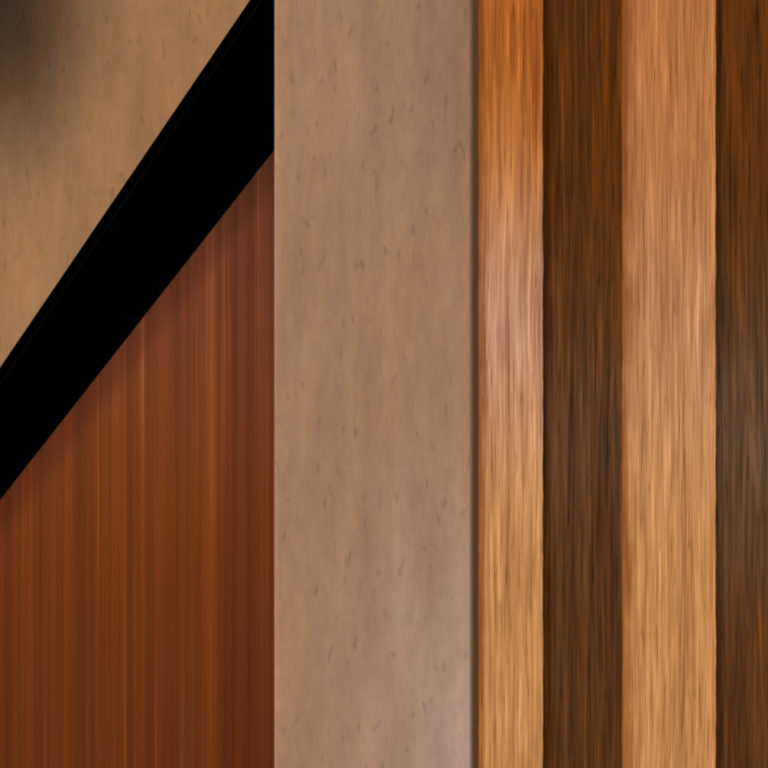
Give the GLSL for this texture, as a Shadertoy shader.

```glsl
// Interior wall study: pale stone, a black diagonal beam, a red wood panel,
// a stone column and four oak slats, layered from left to right with soft edges.
// Grain and stains are gradient noise stretched along the vertical axis.

vec2 hashGradient(vec2 cell) {
    vec3 p = fract(vec3(cell.xyx) * vec3(0.1031, 0.1030, 0.0973));
    p += dot(p, p.yzx + 33.33);
    return 2.0 * fract((p.xx + p.yz) * p.zy) - 1.0;
}

float gradientNoise(vec2 p) {
    vec2 i = floor(p), f = fract(p);
    vec2 u = f * f * f * (f * (f * 6.0 - 15.0) + 10.0);
    vec2 e = vec2(0.0, 1.0);
    return mix(
        mix(dot(hashGradient(i), f), dot(hashGradient(i + e.yx), f - e.yx), u.x),
        mix(dot(hashGradient(i + e), f - e), dot(hashGradient(i + 1.0), f - 1.0), u.x),
        u.y);
}

float fbm(vec2 p) {
    float sum = 0.0, amp = 0.6;
    for (int k = 0; k < 4; k++) {
        sum += amp * gradientNoise(p);
        p = p * 2.03 + 17.3;
        amp *= 0.55;
    }
    return sum;
}

// Antialiased step: 0 before the edge, 1 beyond it
float edge(float d) {
    float w = max(1.1 / iResolution.y, 0.0018);
    return smoothstep(-w, w, d);
}

float bump(float x, float center, float width) {
    float d = (x - center) / width;
    return exp(-d * d);
}

// Mottled stone with vertical stains and small faint pits
vec3 stone(vec2 p, vec3 base) {
    float stain = fbm(p * vec2(24.0, 4.0));
    float rough = fbm(p * vec2(80.0, 30.0) + 5.0);
    float pits = smoothstep(0.2, 0.6, gradientNoise(p * vec2(120.0, 42.0) + 2.0 * stain));
    vec3 col = base * (1.0 + 0.15 * stain + 0.09 * rough - 0.11 * pits);
    return col + vec3(0.02, -0.003, -0.015) * fbm(p * vec2(9.0, 4.0) + 40.0);
}

// Fine veneer: straight ribbons with thin pale lines
vec3 veneer(vec2 p) {
    float ribbon = fbm(vec2(p.x * 42.0, p.y * 0.5));
    float lines = fbm(vec2(p.x * 120.0, p.y * 0.8) + 9.0);
    vec3 base = mix(vec3(0.42, 0.20, 0.085), vec3(0.45, 0.245, 0.15), smoothstep(0.2, 0.75, p.y));
    base *= 1.0 + 0.36 * ribbon + 0.22 * lines;
    base += vec3(0.07, 0.045, 0.02) * smoothstep(0.12, 0.4, lines);
    base *= 1.0 - 0.14 * smoothstep(0.27, 0.357, p.x);
    return base * (0.92 + 0.14 * bump(p.y, 0.4, 0.3));
}

// Oak grain: long thin fibres, fainter streaks and short dark pores
float oakGrain(vec2 p, float seed) {
    p.x += 0.003 * gradientNoise(p * vec2(8.0, 6.0) + seed);
    float bands = fbm(p * vec2(50.0, 1.8) + seed);
    float fibres = fbm(p * vec2(170.0, 6.0) + seed * 2.0);
    float threads = gradientNoise(p * vec2(230.0, 14.0) + seed * 3.0);
    float pores = smoothstep(0.2, 0.55, gradientNoise(p * vec2(240.0, 26.0) + seed));
    return 0.3 * bands + 0.48 * fibres + 0.16 * threads - 0.13 * pores;
}

vec3 lightOak(vec2 p, float left, float right, float sheen, float lift, float seed) {
    vec3 col = mix(vec3(0.74, 0.51, 0.31), vec3(0.66, 0.36, 0.15), smoothstep(0.4, 1.0, p.y));
    col = mix(col, vec3(0.74, 0.52, 0.36), lift * smoothstep(0.2, 0.6, p.y));
    col = mix(col, vec3(0.74, 0.54, 0.44), sheen * bump(p.y, 0.58, 0.17));
    col *= 1.0 + oakGrain(p, seed) * vec3(0.75, 0.95, 1.15);
    float across = (p.x - left) / (right - left);
    across += 0.12 * fbm(p * vec2(20.0, 9.0) + seed);
    return mix(col, vec3(0.46, 0.23, 0.08), 0.6 * (1.0 - smoothstep(0.0, 0.16, across)));
}

vec3 darkOak(vec2 p, float left, float right, float sheen, float seed) {
    vec3 col = mix(vec3(0.34, 0.20, 0.09), vec3(0.35, 0.19, 0.065), smoothstep(0.3, 0.9, p.y));
    col = mix(col, vec3(0.41, 0.30, 0.23), sheen * bump(p.y, 0.43, 0.17));
    col *= 1.0 + 1.3 * oakGrain(p, seed);
    float across = (p.x - left) / (right - left);
    return col * (0.65 + 0.35 * smoothstep(0.0, 0.15, across));
}

void mainImage(out vec4 fragColor, in vec2 fragCoord) {
    vec2 uv = fragCoord / iResolution.xy;

    // Red panel, shaded beneath the beam
    float below = (0.349 + 1.277 * uv.x - uv.y) / 1.62;
    vec3 col = veneer(uv) * (0.78 + 0.22 * smoothstep(0.005, 0.045, below));
    col += vec3(0.02, 0.004, 0.0) * bump(below, 0.01, 0.01);

    // Black beam and the pale stone above it
    col = mix(col, vec3(0.006, 0.003, 0.002), edge(-below));
    float above = (uv.y - 0.521 - 1.47 * uv.x) / 1.78;
    col += 0.025 * bump(above, -0.012, 0.0015);
    vec3 upper = stone(uv + 3.0, vec3(0.615, 0.45, 0.31));
    float corner = length((uv - vec2(0.0, 1.0)) * vec2(1.5, 0.9));
    upper *= 1.0 - 0.6 * (1.0 - smoothstep(0.0, 0.28, corner));
    col = mix(col, upper, edge(above));

    // Column, cooler toward the lower right, with a dark return
    vec3 tone = mix(vec3(0.625, 0.475, 0.36), vec3(0.66, 0.55, 0.48),
        smoothstep(0.38, 0.62, uv.x) * (1.0 - smoothstep(0.0, 0.5, uv.y)));
    tone *= 1.0 - 0.08 * smoothstep(0.55, 1.0, uv.y) * smoothstep(0.45, 0.61, uv.x);
    vec3 column = stone(uv, tone) * (1.0 + 0.06 * bump(uv.x, 0.359, 0.004));
    col = mix(col, column, edge(uv.x - 0.357));
    col = mix(col, vec3(0.33, 0.23, 0.15), smoothstep(0.609, 0.618, uv.x));

    // Alternating oak slats with slightly ragged joints
    float x = uv.x + 0.0025 * fbm(vec2(3.0, uv.y * 16.0));
    col = mix(col, lightOak(uv, 0.623, 0.707, 0.85, 0.0, 11.0), edge(x - 0.623));
    col = mix(col, darkOak(uv, 0.707, 0.810, 0.3, 23.0), edge(x - 0.707));
    col = mix(col, lightOak(uv, 0.810, 0.932, 0.2, 0.5, 37.0), edge(x - 0.810));
    col = mix(col, darkOak(uv, 0.932, 1.03, 0.75, 51.0), edge(x - 0.932));

    fragColor = vec4(clamp(col, 0.0, 1.0), 1.0);
}
```
